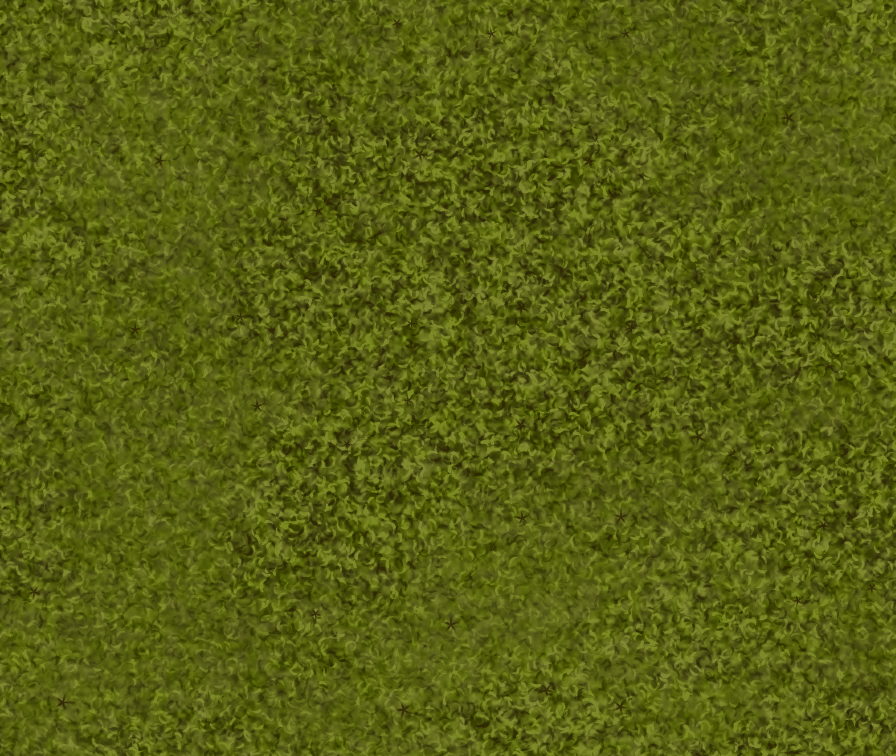
A Shadertoy shader for this texture:

```glsl
// Dense mossy turf seen from above: fine mottled grain under two layers of
// short, randomly turned blades. Broad patches vary the contrast, and a few
// small brown star-shaped tufts are scattered over the top.

const vec3 SHADE_GREEN = vec3(0.23, 0.25, 0.02);
const vec3 MID_GREEN   = vec3(0.345, 0.378, 0.065);
const vec3 TIP_GREEN   = vec3(0.46, 0.50, 0.14);
const vec3 TUFT_BROWN  = vec3(0.17, 0.12, 0.02);
const vec3 DULL_SHIFT  = vec3(0.012, -0.004, 0.04);

const float FINE_GRAIN   = 185.0;  // cells per canvas height
const float COARSE_GRAIN = 108.0;
const float BLADE_CELLS  = 88.0;
const float TUFT_CELLS   = 8.0;
const float TUFT_CHANCE  = 0.4;
const float BLADE_LENGTH = 0.42;   // half length, in blade cells
const float BLADE_WIDTH  = 0.15;   // half width, in blade cells
const float MEAN_TONE    = 0.52;
const vec2  PATCH_SCALE  = vec2(4.5, 6.5);

float hash(vec2 p) {
    return fract(sin(dot(p, vec2(127.1, 311.7))) * 43758.5453);
}

vec2 hash2(vec2 p) {
    return vec2(hash(p), hash(p + 57.3));
}

mat2 rotation(float angle) {
    float c = cos(angle), s = sin(angle);
    return mat2(c, s, -s, c);
}

float valueNoise(vec2 p) {
    vec2 cell = floor(p);
    vec2 f = fract(p);
    f = f * f * (3.0 - 2.0 * f);
    float low  = mix(hash(cell), hash(cell + vec2(1.0, 0.0)), f.x);
    float high = mix(hash(cell + vec2(0.0, 1.0)), hash(cell + 1.0), f.x);
    return mix(low, high, f.y);
}

// Signed brightness of the short tapered blades around p
float bladeTone(vec2 p, float softness) {
    vec2 home = floor(p);
    float tone = 0.0;
    for (int y = -1; y <= 1; y++) {
        for (int x = -1; x <= 1; x++) {
            vec2 cell = home + vec2(x, y);
            vec2 d = p - cell - hash2(cell);
            d = rotation(6.2832 * hash(cell + 13.7)) * d;
            d.y += 0.5 * d.x * d.x;
            float along = clamp(d.x, -BLADE_LENGTH, BLADE_LENGTH);
            float width = BLADE_WIDTH * (1.0 - 0.4 * along / BLADE_LENGTH);
            float edge = length(d - vec2(along, 0.0)) - width;
            float cover = 1.0 - smoothstep(-softness, softness, edge);
            tone += cover * mix(-0.58, 0.72, hash(cell + 31.9));
        }
    }
    return tone;
}

// Coverage of a small dark star with ragged spokes
float tuftMask(vec2 p) {
    vec2 cell = floor(p);
    vec2 d = fract(p) - mix(vec2(0.2), vec2(0.8), hash2(cell + 71.0));
    float r = length(d);
    float angle = atan(d.y, d.x + 1e-5);
    float spokes = pow(0.5 + 0.5 * cos(5.0 * angle + 6.2832 * hash(cell)), 2.0);
    float size = mix(0.07, 0.12, hash(cell + 5.0));
    float reach = size * mix(0.3, 1.0, spokes);
    float present = step(hash(cell + 19.0), TUFT_CHANCE);
    return present * (1.0 - smoothstep(0.2 * reach, reach, r));
}

void mainImage(out vec4 fragColor, in vec2 fragCoord) {
    vec2 uv = fragCoord / iResolution.y;
    float softness = max(0.6 * BLADE_CELLS / iResolution.y, 0.09);

    // Broad patches of lively and quiet turf
    float patches = 0.65 * valueNoise(uv * PATCH_SCALE + 3.0)
                  + 0.35 * valueNoise(uv * PATCH_SCALE * 2.7 + 11.0);
    float contrast = mix(0.62, 1.25, smoothstep(0.25, 0.72, patches));
    float drift = 0.14 * (valueNoise(uv * 5.0 + 40.0) - 0.5);

    // Fine mottling and blades
    float grain = 0.85 * (valueNoise(uv * FINE_GRAIN) - 0.5)
                + 0.60 * (valueNoise(rotation(0.6) * uv * COARSE_GRAIN) - 0.5);
    float blades = bladeTone(uv * BLADE_CELLS, softness)
                 + bladeTone(rotation(0.9) * uv * BLADE_CELLS * 1.15 + 23.0, softness);
    float tone = MEAN_TONE + drift + contrast * (grain + blades - 0.05);

    // Colour ramp, with dull bluish bits and brown hollows
    vec3 color = mix(SHADE_GREEN, MID_GREEN, clamp(tone * 2.0, 0.0, 1.0));
    color = mix(color, TIP_GREEN, clamp(tone * 2.0 - 1.0, 0.0, 1.3));
    color += DULL_SHIFT * (2.0 * valueNoise(uv * 75.0 + 9.0) - 1.0);
    color = mix(color, TUFT_BROWN, 0.7 * smoothstep(0.0, 0.6, -tone));

    // Scattered brown tufts
    color = mix(color, TUFT_BROWN, 0.8 * tuftMask(uv * TUFT_CELLS));

    fragColor = vec4(clamp(color, 0.0, 1.0), 1.0);
}
```
